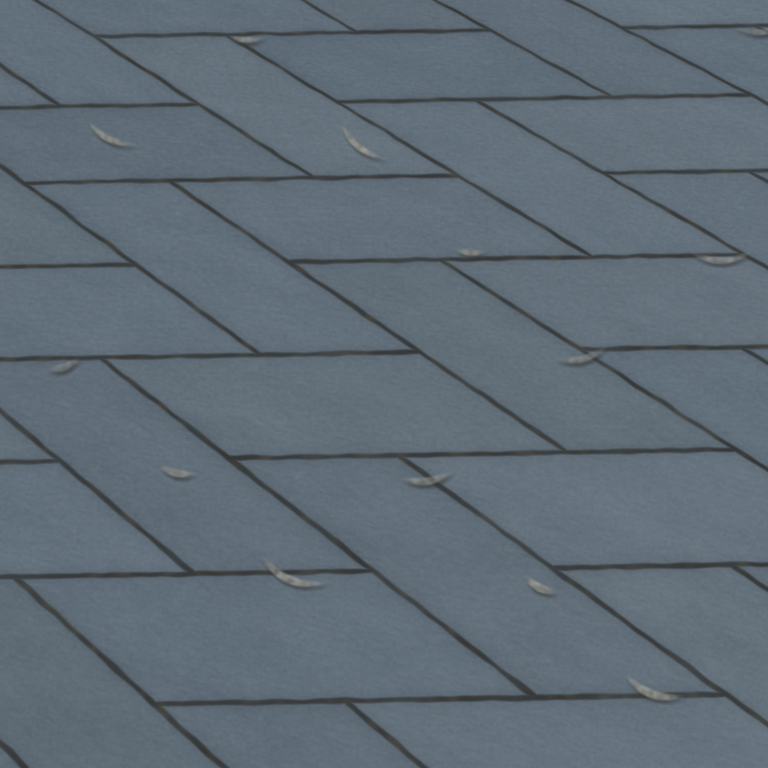
Reproduce this texture procedurally as a WebGL 1 fragment shader.

```glsl
precision highp float;

uniform vec2 u_resolution;

const vec3 STONE = vec3(0.386, 0.438, 0.480);
const vec3 JOINT = vec3(0.205, 0.213, 0.215);
const vec3 MOSS = vec3(0.255, 0.250, 0.225);
const vec3 LEAF = vec3(0.60, 0.60, 0.575);
const vec2 ROW_SCALE = vec2(44.78, 1.914);
const float COLUMN_SCALE = 3.919;
const int LEAF_COUNT = 13;

vec2 hash2(vec2 p) {
  vec3 q = fract(p.xyx * vec3(0.1031, 0.1030, 0.0973));
  q += dot(q, q.yzx + 33.33);
  return fract((q.xx + q.yz) * q.zy);
}

float gradientCorner(vec2 cell, vec2 offset) {
  return dot(hash2(cell) * 2.0 - 1.0, offset);
}

float gradientNoise(vec2 p) {
  vec2 i = floor(p);
  vec2 f = p - i;
  vec2 u = f * f * f * (f * (f * 6.0 - 15.0) + 10.0);
  vec2 e = vec2(1.0, 0.0);
  float low = mix(gradientCorner(i, f), gradientCorner(i + e, f - e), u.x);
  float high = mix(gradientCorner(i + e.yx, f - e.yx),
                   gradientCorner(i + 1.0, f - 1.0), u.x);
  return mix(low, high, u.y);
}

float fractalNoise(vec2 p) {
  float sum = 0.0;
  float amplitude = 0.6;
  for (int i = 0; i < 3; i++) {
    sum += amplitude * gradientNoise(p);
    p = p * 2.03 + 17.3;
    amplitude *= 0.55;
  }
  return sum;
}

// Canvas point, y down, to paving grid; z is the relative depth
vec3 groundPlane(vec2 p) {
  float depth = ROW_SCALE.x / (p.y + 0.017 * p.x + ROW_SCALE.y);
  float row = 22.8 - depth;
  float column = (p.x * depth - 2.855 * row + 12.89) / COLUMN_SCALE;
  return vec3(column, row, depth);
}

// Herringbone of 2 by 1 slabs: xy is the slab origin, zw its size
vec4 herringbone(vec2 g) {
  vec2 cell = floor(g);
  float phase = mod(cell.y - cell.x, 4.0);
  if (phase < 0.5) return vec4(cell, 1.0, 2.0);
  if (phase < 1.5) return vec4(cell - vec2(0.0, 1.0), 1.0, 2.0);
  if (phase < 2.5) return vec4(cell - vec2(1.0, 0.0), 2.0, 1.0);
  return vec4(cell, 2.0, 1.0);
}

// Canvas distance from a grid point to the nearest edge of its slab
float slabEdge(vec2 g, vec4 slab, float depth) {
  vec2 local = g - slab.xy;
  vec2 inset = min(local, slab.zw - local);
  vec2 scale = vec2(0.61 * COLUMN_SCALE / depth, ROW_SCALE.x / (depth * depth));
  return min(inset.x * scale.x, inset.y * scale.y);
}

// Curved, tapered fragment
float leafMask(vec2 p, vec2 size, float angle, float blur) {
  float c = cos(angle);
  float s = sin(angle);
  p = vec2(c * p.x + s * p.y, c * p.y - s * p.x);
  p.y += 7.0 * p.x * p.x;
  float d = (length(p / size) - 1.0) * size.y;
  return 1.0 - smoothstep(-blur, blur, d);
}

vec3 addLeaves(vec3 color, vec2 p, float blur) {
  for (int i = 0; i < LEAF_COUNT; i++) {
    float n = float(i);
    vec2 seed = hash2(vec2(n * 7.1 + 3.0, n * 3.7 + 11.0));
    vec2 center = fract(vec2(0.14, 0.18) + n * vec2(0.618, 0.2872));
    vec2 size = vec2(mix(0.014, 0.042, seed.x), 0.0055) * mix(0.65, 1.05, center.y);
    float angle = (seed.y - 0.45) * 1.3;
    vec2 q = p - center;
    float shadow = leafMask(q - vec2(0.002, 0.005), size, angle, blur * 1.5);
    float body = leafMask(q, size, angle, blur);
    float shade = 0.92 + 0.35 * gradientNoise(p * 110.0);
    color = mix(color, JOINT, 0.55 * shadow);
    color = mix(color, LEAF * shade, body * mix(0.35, 0.95, seed.y));
  }
  return color;
}

void main() {
  vec2 p = gl_FragCoord.xy / u_resolution;
  p.y = 1.0 - p.y;
  float blur = 0.0012 + 0.7 / min(u_resolution.x, u_resolution.y);

  // Slightly uneven slab edges
  vec2 wobble = vec2(gradientNoise(p * 32.0), gradientNoise(p * 32.0 + 41.0));
  vec3 ground = groundPlane(p + 0.0022 * wobble);
  vec4 slab = herringbone(ground.xy);
  float edge = slabEdge(ground.xy, slab, ground.z);

  // Stone tint, mottling and grain
  vec2 tint = hash2(slab.xy + 53.0) - 0.5;
  float tone = 0.022 * tint.x + 0.035 * fractalNoise(ground.xy * 2.3 + 9.0);
  tone += 0.038 * fractalNoise(ground.xy * vec2(17.0, 23.0));
  tone += 0.022 * gradientNoise(p * 190.0) + 0.014 * (p.x - 0.5);
  vec3 color = STONE + tone + vec3(-0.4, 0.0, 0.5) * 0.012 * tint.y;
  float scuff = smoothstep(0.30, 0.55, fractalNoise(p * 9.0 + 70.0));
  color += 0.06 * scuff * smoothstep(0.0, 0.35, gradientNoise(p * 75.0));

  // Joints with soft dirty margins
  float halfWidth = 0.053 / ground.z * (1.0 + 0.55 * gradientNoise(p * 24.0 + 5.0));
  float joint = 1.0 - smoothstep(halfWidth - blur, halfWidth + blur, edge);
  float dirt = exp(-edge / (2.0 * halfWidth));
  float wear = clamp(0.86 + 0.35 * gradientNoise(p * 14.0 + 23.0), 0.0, 1.0);
  vec3 filling = mix(JOINT, MOSS, smoothstep(-0.1, 0.4, gradientNoise(p * 45.0)));
  color *= 1.0 - 0.13 * dirt;
  color = mix(color, filling, joint * wear);

  gl_FragColor = vec4(addLeaves(color, p, blur), 1.0);
}
```
